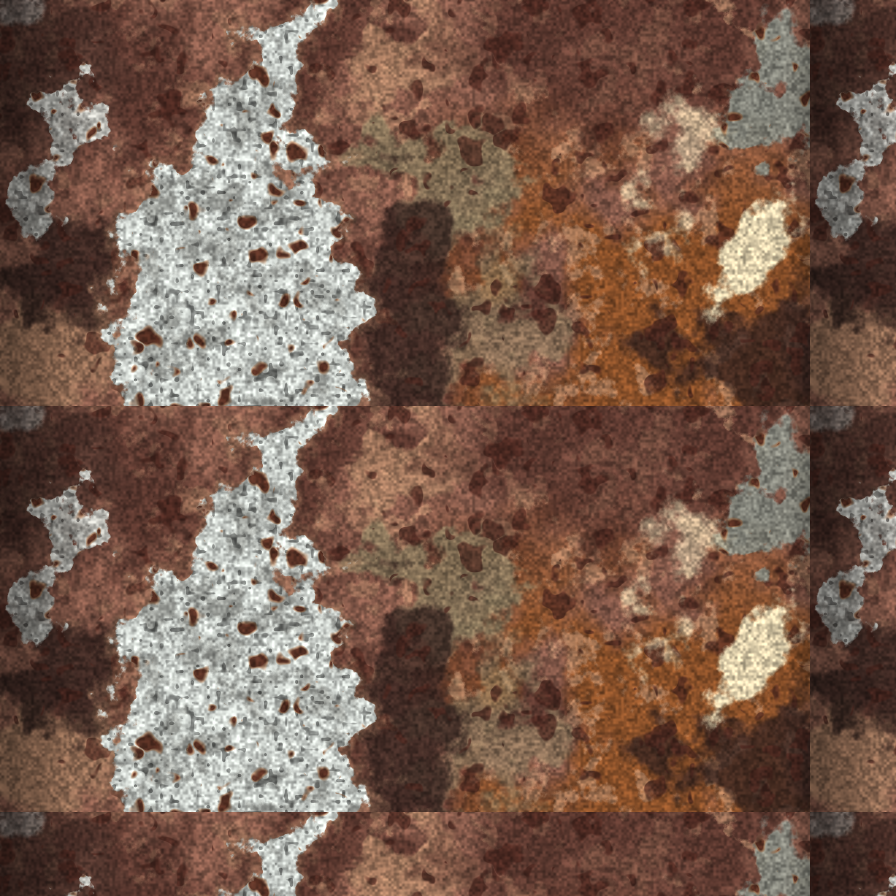
Reproduce this texture procedurally as a WebGL 1 fragment shader.

```glsl
precision highp float;
// Weathered steel sheet: mottled rust, flaking pale paint and dark corrosion pits.
// One 2:1 panel is built from noise-eroded patches, scattered pits and grain,
// then repeated from the top left corner with visible seams.
uniform vec2 u_resolution;

const float PANEL_HEIGHT = 0.4531;
const vec2 PANEL_SIZE = vec2(1.994, 1.0);

const vec3 CHAR_BROWN = vec3(0.20, 0.13, 0.115);
const vec3 DEEP_RUST = vec3(0.35, 0.215, 0.18);
const vec3 RUST = vec3(0.52, 0.35, 0.29);
const vec3 ORANGE_RUST = vec3(0.53, 0.31, 0.16);
const vec3 TAN = vec3(0.70, 0.53, 0.41);
const vec3 OLIVE = vec3(0.53, 0.47, 0.36);
const vec3 PALE_PAINT = vec3(0.80, 0.82, 0.80);
const vec3 GREY_PAINT = vec3(0.60, 0.61, 0.59);
const vec3 CREAM = vec3(0.87, 0.81, 0.67);

float hash(vec2 p) {
  vec3 q = fract(p.xyx * vec3(0.1031, 0.1030, 0.0973));
  q += dot(q, q.yzx + 33.33);
  return fract((q.x + q.y) * q.z);
}

float noise(vec2 p) {
  vec2 i = floor(p), f = fract(p);
  f = f * f * (3.0 - 2.0 * f);
  float low = mix(hash(i), hash(i + vec2(1.0, 0.0)), f.x);
  float high = mix(hash(i + vec2(0.0, 1.0)), hash(i + 1.0), f.x);
  return mix(low, high, f.y);
}

float fbm(vec2 p) {
  float sum = 0.0, gain = 0.52;
  for (int i = 0; i < 5; i++) {
    sum += gain * noise(p);
    p = mat2(1.6, 1.2, -1.2, 1.6) * p + 17.3;
    gain *= 0.5;
  }
  return sum;
}

// Elliptical patch whose outline is eroded by a signed roughness
float patchMask(vec2 p, vec2 centre, vec2 radius, float rough, float soft) {
  return smoothstep(-soft, soft, 1.0 - length((p - centre) / radius) + rough);
}

// Distance, in cells, to the nearest randomly sized pit
float pitDistance(vec2 p, float maxRadius) {
  vec2 cell = floor(p);
  float d = 1.0;
  for (int j = -1; j <= 1; j++) {
    for (int i = -1; i <= 1; i++) {
      vec2 c = cell + vec2(float(i), float(j));
      vec2 centre = c + 0.15 + 0.7 * vec2(hash(c + 7.1), hash(c + 31.7));
      float size = hash(c + 53.9);
      d = min(d, length(p - centre) - maxRadius * (size * size * 1.3 - 0.3));
    }
  }
  return d;
}

// Signed distance to the sides of the main paint field, positive inside
float paintField(vec2 p) {
  float left = 0.31 + 0.36 * (1.0 - smoothstep(0.0, 0.6, p.y));
  float right = 0.76 + 0.12 * smoothstep(0.4, 0.7, p.y);
  return min(min(p.x - left, right - p.x), p.y - 0.06);
}

vec3 rustLayer(vec2 p, float rough, float fine) {
  vec3 c = mix(DEEP_RUST, RUST, smoothstep(0.30, 0.66, fbm(p * 8.0 + 3.0)));
  float east = smoothstep(0.95, 1.3, p.x) * smoothstep(0.1, 0.65, p.y);
  c = mix(c, ORANGE_RUST, east * smoothstep(0.32, 0.62, fbm(p * 6.0 + 40.0)));
  float flakes = smoothstep(0.56, 0.72, fine) * (0.5 + 0.5 * smoothstep(0.8, 1.1, p.x));
  c = mix(c, TAN, 0.65 * flakes);
  c = mix(c, TAN, 0.75 * patchMask(p, vec2(1.05, 0.17), vec2(0.17, 0.16), rough * 3.0 - 0.4, 0.25));
  c = mix(c, TAN * 0.9, 0.8 * patchMask(p, vec2(0.11, 0.88), vec2(0.15, 0.13), rough * 1.5, 0.2));
  c = mix(c, OLIVE, 0.8 * patchMask(p, vec2(1.10, 0.43), vec2(0.16, 0.13), rough * 3.0 - 0.1, 0.25));
  c = mix(c, OLIVE, 0.6 * patchMask(p, vec2(1.19, 0.78), vec2(0.16, 0.24), rough * 3.0 - 0.2, 0.3));
  // Charred and purple-brown areas
  c = mix(c, DEEP_RUST, 0.7 * patchMask(p, vec2(1.45, 0.13), vec2(0.32, 0.19), rough * 1.5, 0.3));
  float dark = patchMask(p, vec2(0.99, 0.76), vec2(0.13, 0.27), rough * 1.4, 0.15);
  dark = max(dark, patchMask(p, vec2(0.17, 0.64), vec2(0.14, 0.13), rough * 2.2, 0.25));
  dark = max(dark, patchMask(p, vec2(1.86, 0.88), vec2(0.22, 0.12), rough * 2.5, 0.3));
  dark = max(dark, 0.7 * patchMask(p, vec2(0.08, 0.15), vec2(0.24, 0.23), rough * 1.5, 0.5));
  return mix(c, CHAR_BROWN, 0.8 * dark);
}

vec3 panel(vec2 p) {
  vec2 warp = vec2(noise(p * 35.0), noise(p * 35.0 + 60.0)) - 0.5;
  float rough = fbm(p * 13.0) - 0.5;
  float fine = fbm(p * 24.0 + 11.0);
  float ragged = rough + 0.5 * (fine - 0.5);
  vec3 c = rustLayer(p, rough, fine);

  // Dark corrosion blotches
  float blotch = pitDistance(p * 15.0 + warp * 0.7, 0.48);
  c = mix(c, CHAR_BROWN * vec3(1.35, 1.05, 0.95), 0.72 * (1.0 - smoothstep(-0.06, 0.08, blotch)));

  // Paint field and its detached remnants, bordered by a stained rim
  float field = paintField(p) + 0.24 * ragged;
  float paint = smoothstep(-0.009, 0.012, field);
  float rim = smoothstep(-0.06, 0.0, field);
  float scraps = patchMask(p, vec2(0.20, 0.30), vec2(0.08, 0.09), ragged * 3.0 - 0.2, 0.12);
  scraps = max(scraps, patchMask(p, vec2(0.085, 0.51), vec2(0.07, 0.09), ragged * 2.5, 0.12));
  scraps = max(scraps, patchMask(p, vec2(0.05, 0.01), vec2(0.07, 0.04), ragged, 0.2) * 0.5);
  float greys = patchMask(p, vec2(1.90, 0.28), vec2(0.11, 0.12), ragged * 1.8, 0.12);
  greys = max(greys, patchMask(p, vec2(1.92, 0.10), vec2(0.06, 0.11), ragged * 1.8, 0.15));
  vec3 coat = mix(GREY_PAINT, PALE_PAINT, smoothstep(0.3, 0.57, fine));
  coat *= 1.0 - 0.4 * smoothstep(0.72, 0.9, noise(p * 78.0));
  c = mix(c, TAN * 0.95, 0.45 * rim);
  c = mix(c, coat, max(paint, 0.85 * scraps));
  c = mix(c, GREY_PAINT * vec3(0.88, 0.91, 0.88), 0.85 * greys);

  // Cream primer showing through on the right
  vec2 slanted = vec2(p.x + 0.6 * (p.y - 0.63), p.y);
  float cream = patchMask(slanted, vec2(1.84, 0.63), vec2(0.075, 0.13), ragged * 1.5, 0.18);
  cream = max(cream, 0.6 * patchMask(p, vec2(1.69, 0.30), vec2(0.06, 0.08), ragged * 3.0, 0.4));
  cream = max(cream, 0.6 * patchMask(p, vec2(1.60, 0.56), vec2(0.08, 0.09), ragged * 3.5 - 0.2, 0.4));
  c = mix(c, CREAM, cream);

  // Pits through the coat, each with a brown halo
  float pit = pitDistance(p * 17.0 + warp * 0.5 + 90.0, 0.34);
  float coated = max(max(paint, scraps), greys);
  c = mix(c, ORANGE_RUST, 0.6 * coated * (1.0 - smoothstep(0.0, 0.12, pit)));
  c = mix(c, CHAR_BROWN * vec3(1.4, 1.0, 0.8), 0.85 * coated * (1.0 - smoothstep(-0.07, 0.04, pit)));

  // Fine grain and darkened side edges
  float grain = 0.6 * noise(p * 150.0) + 0.4 * noise(p * 85.0 + 5.0) - 0.5;
  c *= 1.0 + 0.75 * grain;
  float shade = 0.62 + 0.38 * smoothstep(0.0, 0.24, p.x);
  return c * shade * (1.0 - 0.25 * smoothstep(1.93, 2.0, p.x));
}

void main() {
  vec2 uv = gl_FragCoord.xy / u_resolution;
  vec2 p = mod(vec2(uv.x, 1.0 - uv.y) / PANEL_HEIGHT, PANEL_SIZE);
  gl_FragColor = vec4(clamp(panel(p), 0.0, 1.0), 1.0);
}
```
